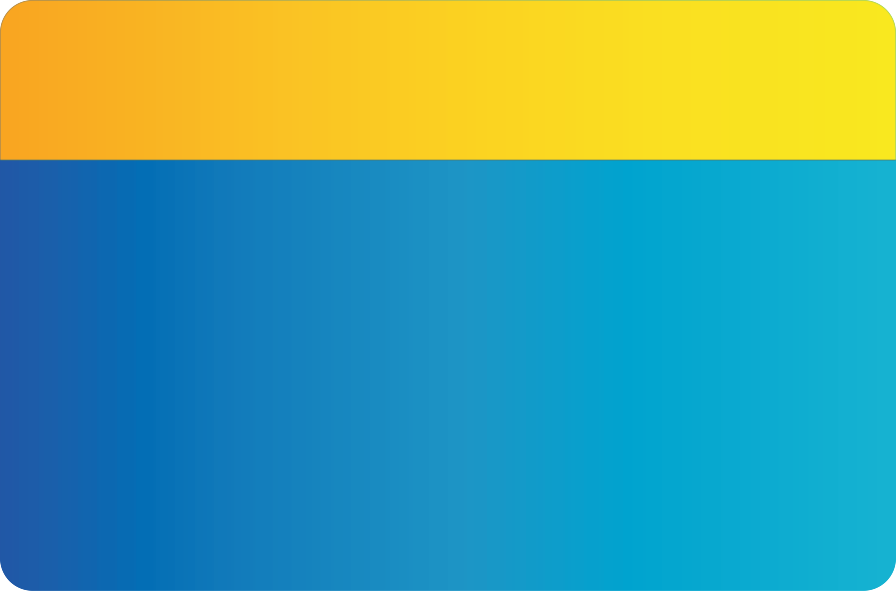
This background is drawn by a Shadertoy shader. Its source:

```glsl
// Signed distance to a box with rounded corners
float roundedBox(vec2 p, vec2 halfSize, float radius) {
    vec2 q = abs(p) - halfSize + radius;
    return length(max(q, 0.0)) + min(max(q.x, q.y), 0.0) - radius;
}

// Blend from one colour stop to the next
vec3 addStop(vec3 base, vec3 stopColor, float from, float to, float x) {
    return mix(base, stopColor, clamp((x - from) / (to - from), 0.0, 1.0));
}

vec3 goldGradient(float x) {
    vec3 c = vec3(0.975, 0.645, 0.13);
    c = addStop(c, vec3(0.98, 0.765, 0.14), 0.0, 0.33, x);
    c = addStop(c, vec3(0.985, 0.825, 0.13), 0.33, 0.53, x);
    c = addStop(c, vec3(0.98, 0.875, 0.13), 0.53, 0.73, x);
    return addStop(c, vec3(0.975, 0.91, 0.12), 0.73, 1.0, x);
}

vec3 blueGradient(float x) {
    vec3 c = vec3(0.13, 0.34, 0.65);
    c = addStop(c, vec3(0.10, 0.375, 0.67), 0.0, 0.06, x);
    c = addStop(c, vec3(0.01, 0.43, 0.71), 0.06, 0.16, x);
    c = addStop(c, vec3(0.07, 0.48, 0.73), 0.16, 0.26, x);
    c = addStop(c, vec3(0.115, 0.585, 0.775), 0.26, 0.52, x);
    c = addStop(c, vec3(0.0, 0.64, 0.81), 0.52, 0.70, x);
    return addStop(c, vec3(0.09, 0.70, 0.82), 0.70, 1.0, x);
}

void mainImage(out vec4 fragColor, in vec2 fragCoord) {
    vec2 uv = fragCoord / iResolution.xy;
    float aspect = iResolution.x / iResolution.y;
    float pixel = 1.0 / iResolution.y;

    // Faint vertical banding in the gradients
    float bandedX = mix(uv.x, (floor(uv.x * 46.0) + 0.5) / 46.0, 0.6);

    // Gold strip above the blue field
    float seam = uv.y - 0.7295;
    float strip = smoothstep(-0.5 * pixel, 0.5 * pixel, seam);
    vec3 color = mix(blueGradient(bandedX), goldGradient(bandedX), strip);

    // Thin shaded seam
    float seamLine = 1.0 - smoothstep(0.0005, 0.0005 + pixel, abs(seam));
    color = mix(color, vec3(0.25, 0.45, 0.45), 0.4 * seamLine);

    // Card outline and white corners
    vec2 p = vec2(uv.x * aspect, uv.y) - vec2(0.5 * aspect, 0.501);
    float card = roundedBox(p, vec2(0.5 * aspect, 0.499), 0.055);
    float rim = 1.0 - smoothstep(0.0, 0.001 + pixel, abs(card));
    color = mix(color, blueGradient(uv.x), 0.35 * rim);
    color = mix(color, vec3(1.0), smoothstep(-0.5 * pixel, 0.5 * pixel, card));

    fragColor = vec4(color, 1.0);
}
```
